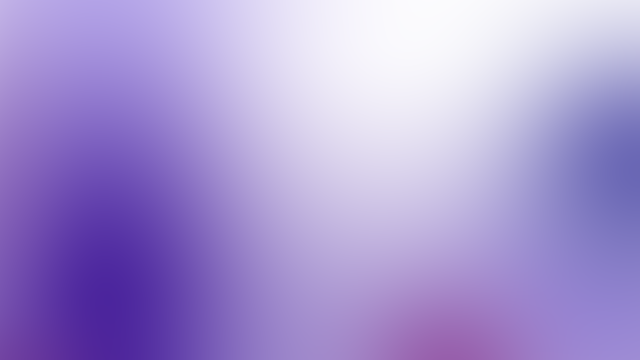
Reproduce this background procedurally as a Shadertoy shader.

```glsl
// Soft violet mesh gradient: a deep purple column, white top, blue and rose glows.

// Elliptical Gaussian falloff, 1 at the centre
float glow(vec2 uv, vec2 centre, vec2 radius) {
    vec2 d = (uv - centre) / radius;
    return exp(-dot(d, d));
}

// Lays a tinted glow over a colour
vec3 addGlow(vec3 under, vec2 uv, vec2 centre, vec2 radius, vec3 tint, float strength) {
    return mix(under, tint, strength * glow(uv, centre, radius));
}

// Pale lilac at the foot, rising to white
vec3 backdrop(float height) {
    const vec3 lilac = vec3(0.67, 0.60, 0.83);
    return mix(lilac, vec3(1.0), smoothstep(-0.05, 0.9, height));
}

// Vertical band that fades sideways, widening and lightening upward
vec3 addColumn(vec3 under, vec2 uv, float centreX) {
    const vec3 deepPurple = vec3(0.28, 0.13, 0.61);
    const vec3 periwinkle = vec3(0.71, 0.65, 0.915);
    vec3 tint = mix(deepPurple, periwinkle, smoothstep(0.15, 1.1, uv.y));
    float offset = (uv.x - centreX) / mix(0.215, 0.265, uv.y);
    return mix(under, tint, 0.98 * exp(-offset * offset));
}

void mainImage(out vec4 fragColor, in vec2 fragCoord) {
    vec2 uv = fragCoord / iResolution.xy;

    const vec3 lavender = vec3(0.61, 0.53, 0.87);
    const vec3 slateBlue = vec3(0.40, 0.39, 0.70);
    const vec3 rose = vec3(0.58, 0.33, 0.64);
    const vec3 mauve = vec3(0.50, 0.30, 0.66);
    const vec3 plum = vec3(0.43, 0.18, 0.55);

    vec3 colour = backdrop(uv.y);

    // Right side
    colour = addGlow(colour, uv, vec2(0.92, 0.15), vec2(0.20, 0.30), lavender, 0.70);
    colour = addGlow(colour, uv, vec2(1.00, 0.53), vec2(0.20, 0.35), slateBlue, 0.97);
    colour = addGlow(colour, uv, vec2(0.70, -0.05), vec2(0.14, 0.24), rose, 0.88);

    // Left side
    colour = addColumn(colour, uv, 0.16);
    colour = addGlow(colour, uv, vec2(0.00, 0.45), vec2(0.10, 0.50), mauve, 0.35);
    colour = addGlow(colour, uv, vec2(0.02, -0.03), vec2(0.14, 0.14), plum, 0.45);

    fragColor = vec4(colour, 1.0);
}
```
